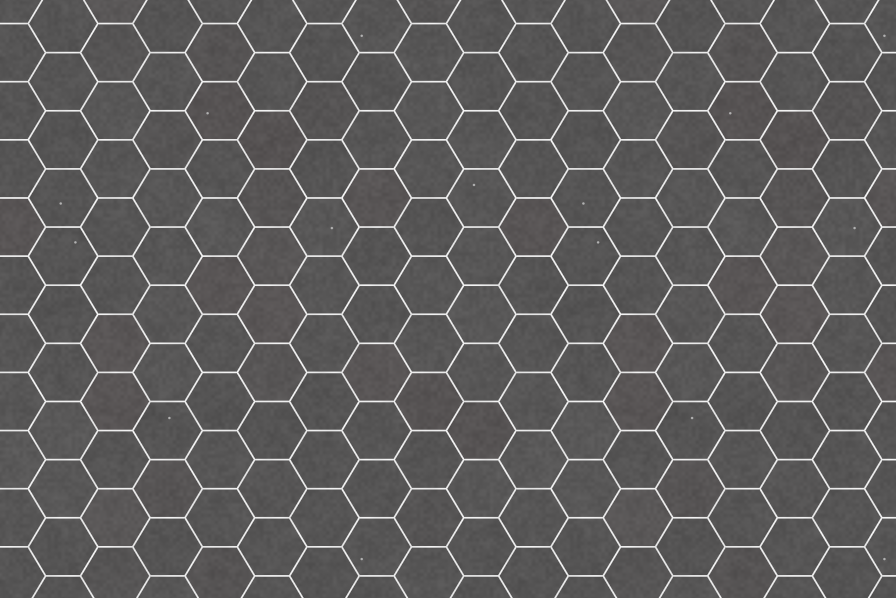
A Shadertoy shader for this pattern:

```glsl
#define REPEATS vec2(8.571, 10.285)  // column pairs across, rows down
#define PHASE vec2(0.603, 0.405)     // centre of the first hexagon, in repeats
#define TILE vec2(5.0, 9.0)          // repeats before the stone grain recurs
#define GROUT_WIDTH 0.029            // in row heights
#define GROUT_COLOR vec3(0.96)
#define STONE_COLOR vec3(0.338, 0.334, 0.334)
#define GRAIN 0.075
#define CELL_VARIATION 0.016
#define GROUT_WEAR 0.12
#define SPECK_CHANCE 0.07

float hash(vec2 p) {
    uvec2 q = uvec2(ivec2(floor(p))) * uvec2(1597u, 3571u);
    uint n = (q.x ^ q.y) * 747796405u + 2891336u;
    n = ((n >> ((n >> 28u) + 4u)) ^ n) * 277803u;
    n = (n ^ (n >> 15u)) * 73244475u;
    return float((n ^ (n >> 16u)) & 65535u) / 65535.0;
}

// Value noise that wraps after the given number of lattice cells
float tiledNoise(vec2 p, float cells) {
    p *= cells;
    vec2 i = floor(p), f = p - i;
    f = f * f * (3.0 - 2.0 * f);
    vec2 lo = mod(i, cells), hi = mod(i + 1.0, cells);
    return mix(mix(hash(lo), hash(vec2(hi.x, lo.y)), f.x),
               mix(hash(vec2(lo.x, hi.y)), hash(hi), f.x), f.y);
}

// Offset from the nearest hexagon centre, in row heights
vec2 hexOffset(vec2 grid) {
    vec2 scale = vec2(sqrt(3.0), 1.0);
    vec2 a = (fract(grid + 0.5) - 0.5) * scale;
    vec2 b = (fract(grid) - 0.5) * scale;
    return dot(a, a) < dot(b, b) ? a : b;
}

float hexEdgeDistance(vec2 p) {
    p = abs(p);
    return 0.5 - max(p.y, dot(p, vec2(0.8660254, 0.5)));
}

vec3 stone(vec2 grid, vec2 offset) {
    vec2 t = grid / TILE;

    // Fine grain over broad mottling
    float grain = 0.5 * tiledNoise(t, 150.0) + 0.3 * tiledNoise(t + 0.37, 64.0)
                + 0.2 * tiledNoise(t + 0.71, 24.0) - 0.5;
    vec3 color = STONE_COLOR + GRAIN * grain;

    // Tone and faint warmth of each hexagon
    vec2 centre = grid - offset / vec2(sqrt(3.0), 1.0);
    vec2 id = mod(floor(centre * 2.0 + 0.5), TILE * 2.0);
    color += CELL_VARIATION * (hash(id + 31.0) - 0.5);
    color += vec3(0.008, -0.003, -0.002) * smoothstep(0.6, 1.0, hash(id + 67.0));

    // Rare pale chips
    vec2 chip = 0.55 * (vec2(hash(id + 101.0), hash(id + 139.0)) - 0.5);
    float speck = step(hash(id + 173.0), SPECK_CHANCE)
                * (1.0 - smoothstep(0.008, 0.032, length(offset - chip)));
    return mix(color, vec3(0.7), speck);
}

void mainImage(out vec4 fragColor, in vec2 fragCoord) {
    vec2 uv = fragCoord / iResolution.xy;
    vec2 grid = vec2(uv.x, 1.0 - uv.y) * REPEATS - PHASE;
    float pixel = REPEATS.y / iResolution.y;

    vec2 offset = hexOffset(grid);
    float edge = hexEdgeDistance(offset);

    // Antialiased grout with slight wear
    float grout = clamp((0.5 * GROUT_WIDTH - edge) / pixel + 0.5, 0.0, 1.0);
    grout *= 1.0 - GROUT_WEAR * tiledNoise(grid / TILE + 0.19, 48.0);

    fragColor = vec4(mix(stone(grid, offset), GROUT_COLOR, grout), 1.0);
}
```
